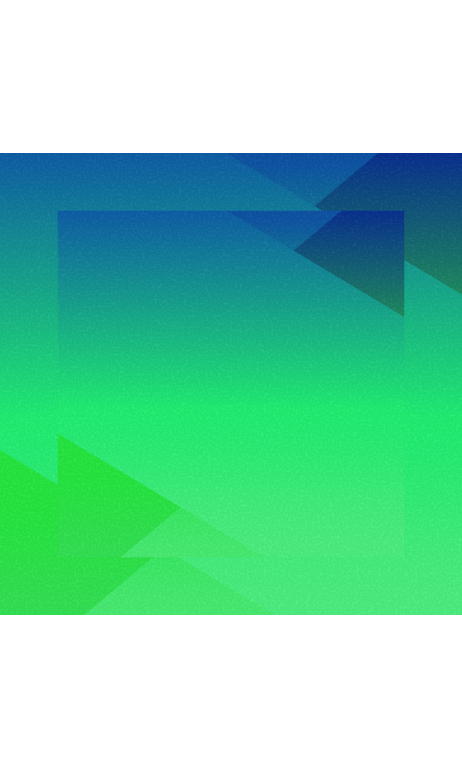
This background is drawn by a Shadertoy shader. Its source:

```glsl
// A blue-to-green square panel on white, holding a smaller copy of itself.
// Each panel is a vertical gradient with two folded corners cut by half-planes;
// a fine cellular grain roughens the colour.

vec2 hash2(vec2 p) {
    vec3 q = fract(p.xyx * vec3(0.1031, 0.103, 0.0973));
    q += dot(q, q.yzx + 33.33);
    return fract((q.xx + q.yz) * q.zy);
}

// Distance to the nearest scattered point
float cellNoise(vec2 p) {
    vec2 cell = floor(p), f = fract(p);
    float nearest = 2.0;
    for (int j = -1; j <= 1; j++)
        for (int i = -1; i <= 1; i++) {
            vec2 o = vec2(i, j);
            nearest = min(nearest, length(o + hash2(cell + o) - f));
        }
    return nearest;
}

// Antialiased inside mask: 1 where d > 0
float mask(float d, float px) {
    return clamp(d / px + 0.5, 0.0, 1.0);
}

// Panel colour, with p running from 0 to 1 on both axes
vec3 panel(vec2 p, float px) {
    vec3 color = mix(vec3(0.13, 0.91, 0.44), vec3(0.06, 0.36, 0.64),
                     clamp((p.y - 0.43) / 0.57, 0.0, 1.0));
    color = mix(color, vec3(0.30, 0.91, 0.49), 1.0 - smoothstep(0.0, 0.45, p.y));

    vec2 slopeNormal = normalize(vec2(0.6, 1.0));
    vec2 foldNormal = normalize(vec2(0.84, -1.0));

    // Upper right corner: blue tint, then the dark fold
    float upper = mask(dot(p - vec2(0.489, 1.0), slopeNormal), px);
    float darkFold = mask(dot(p - vec2(0.818, 1.0), foldNormal), px);
    vec3 tint = mix(vec3(0.07, 0.44, 0.58), vec3(0.06, 0.32, 0.63),
                    smoothstep(0.86, 1.0, p.y));
    vec3 dark = mix(vec3(0.12, 0.53, 0.37), vec3(0.04, 0.19, 0.55),
                    clamp((p.y - 0.7) / 0.3, 0.0, 1.0));
    color = mix(color, mix(tint, dark, darkFold), upper);

    // Lower left corner: pale tint, then the vivid green fold
    float lower = mask(dot(vec2(0.0, 0.357) - p, slopeNormal), px);
    float greenFold = mask(dot(vec2(0.182, 0.0) - p, foldNormal), px);
    vec3 pale = mix(vec3(0.28, 0.90, 0.44), vec3(0.20, 0.89, 0.36),
                    smoothstep(0.0, 0.2, p.y));
    vec3 vivid = mix(vec3(0.20, 0.86, 0.32), vec3(0.15, 0.88, 0.25),
                     smoothstep(0.0, 0.25, p.y));
    return mix(color, mix(pale, vivid, greenFold), lower);
}

// Signed distance to a centred square, positive inside
float squareInside(vec2 p, float halfSize) {
    vec2 d = halfSize - abs(p - 0.5);
    return min(d.x, d.y);
}

void mainImage(out vec4 fragColor, in vec2 fragCoord) {
    float px = 1.0 / iResolution.x;
    vec2 p = (fragCoord - 0.5 * iResolution.xy) * px + 0.5;

    // Outer panel and its three-quarter-size copy
    vec3 color = panel(p, px);
    vec3 inner = panel((p - 0.5) / 0.75 + 0.5, px / 0.75);
    color = mix(color, inner, mask(squareInside(p, 0.375), px));

    // Fine grain
    color += 0.05 * (cellNoise(p * 190.0 + 400.0) - 0.48);

    // White bands above and below
    color = mix(vec3(1.0), color, mask(0.5 - abs(p.y - 0.5), px));
    fragColor = vec4(clamp(color, 0.0, 1.0), 1.0);
}
```
